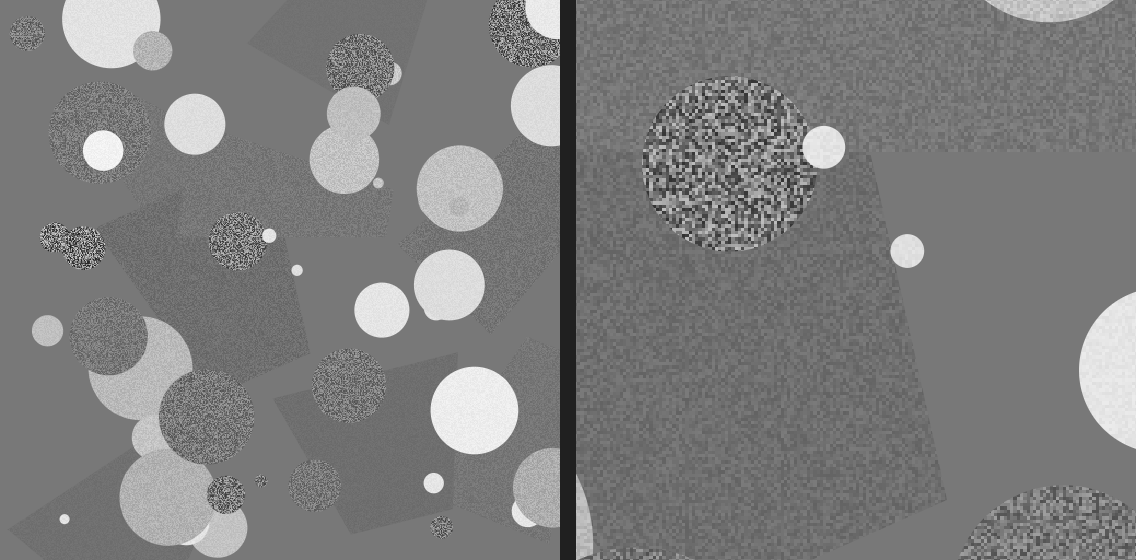
Left: the whole. Right: its middle third, enlarged.
A Shadertoy shader for this background:

```glsl
vec3 hash3(vec3 p) {
    p = fract(p * vec3(0.1031, 0.1030, 0.0973));
    p += dot(p, p.yxz + 33.33);
    return fract((p.xxy + p.yxx) * p.zyx);
}

// Coverage of a shape from its signed distance
float cover(float d) {
    return clamp(0.5 - d * iResolution.y, 0.0, 1.0);
}

// Tapered four-sided patch
float wedge(vec2 p, vec2 halfSize, float slope) {
    float side = (abs(p.x) - halfSize.x - slope * p.y) / sqrt(1.0 + slope * slope);
    return max(side, abs(p.y) - halfSize.y);
}

void mainImage(out vec4 fragColor, in vec2 fragCoord) {
    vec2 uv = fragCoord / iResolution.y;
    vec2 cell = floor(uv * 512.0);
    float tone = 0.47;

    // Faint grainy patches
    for (int i = 0; i < 8; i++) {
        float n = float(i);
        vec3 h = hash3(vec3(n + 3.0, 17.0, 41.0));
        vec3 k = hash3(vec3(n + 9.0, 71.0, 23.0));
        vec2 centre = fract(vec2(0.755, 0.57) * n + 0.2 * h.xy + vec2(0.1, 0.65));
        float angle = 6.2832 * h.z;
        mat2 turn = mat2(cos(angle), sin(angle), -sin(angle), cos(angle));
        float d = wedge(turn * (uv - centre), vec2(0.07, 0.12) + 0.07 * k.xy, 0.6 * k.z - 0.3);
        float grain = hash3(vec3(cell, n + 101.0)).x - 0.5;
        float patchTone = 0.465 - 0.04 * k.x * k.x + grain * mix(0.02, 0.11, k.y);
        tone = mix(tone, patchTone, cover(d));
    }

    // Sparse single bright specks
    vec3 speck = hash3(vec3(cell, 7.0));
    tone += 0.25 * step(0.9998, speck.x) * speck.y;

    // Discs: white, pale and speckled in turn
    for (int i = 0; i < 45; i++) {
        float n = float(i);
        vec3 h = hash3(vec3(n + 5.0, 53.0, 29.0));
        vec3 k = hash3(vec3(n + 31.0, 11.0, 67.0));
        float size = fract(floor(n / 3.0) * 0.618 + 0.37 * mod(n, 3.0));
        float radius = 0.009 + 0.085 * pow(size, 1.3);
        vec2 centre = fract(vec2(0.755, 0.57) * n + 0.3 * h.xy);
        float discTone = 0.47;
        float spread = mix(0.2, 0.75, k.x * k.x);
        if (i % 3 == 0) {
            discTone = mix(0.86, 0.95, k.x);
            spread = 0.05;
        } else if (i % 3 == 1) {
            discTone = mix(0.67, 0.8, k.x);
            spread = mix(0.06, 0.13, k.y);
        }
        float grain = hash3(vec3(cell, n + 211.0)).y - 0.5;
        tone = mix(tone, discTone + spread * grain, cover(length(uv - centre) - radius));
    }

    fragColor = vec4(vec3(clamp(tone, 0.0, 1.0)), 1.0);
}
```
